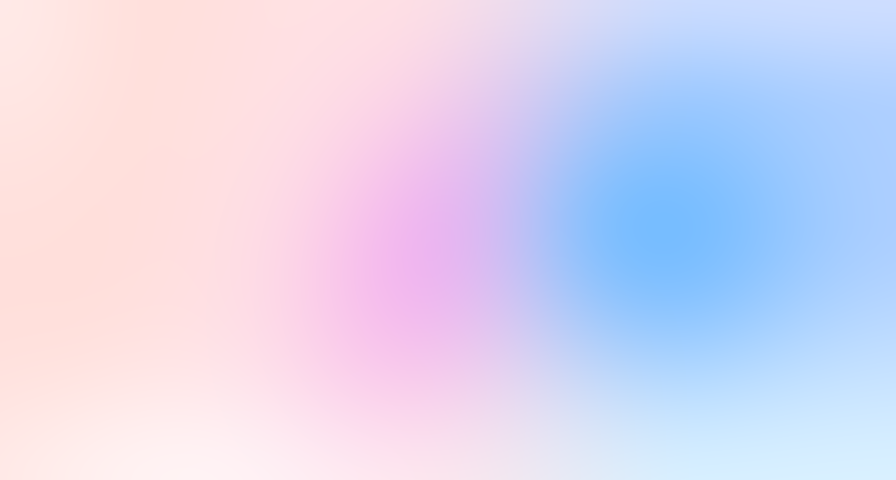
Give the GLSL for this background, as a Shadertoy shader.

```glsl
#define PEACH vec3(1.00, 0.872, 0.855)
#define BLUSH vec3(1.00, 0.885, 0.893)
#define MILK vec3(1.00, 0.965, 0.965)
#define PERIWINKLE vec3(0.69, 0.815, 1.00)
#define HAZE vec3(0.81, 0.87, 1.00)
#define ICE vec3(0.855, 0.945, 1.00)
#define PINK vec3(0.96, 0.685, 0.94)
#define AZURE vec3(0.465, 0.74, 1.00)
#define PINK_CENTER vec2(0.485, 0.48)
#define AZURE_CENTER vec2(0.74, 0.525)
#define PINK_TILT 0.11

// Soft elliptical falloff: 1 at the center, 1/e at the radius
float glow(vec2 p, vec2 center, vec2 radius) {
    vec2 d = (p - center) / radius;
    return exp(-dot(d, d));
}

// Warm side: peach to blush, paler at the bottom and the upper corner
vec3 warmSide(vec2 uv) {
    vec3 color = mix(PEACH, BLUSH, smoothstep(0.08, 0.32, uv.x + 0.12 * (0.5 - uv.y)));
    color = mix(color, MILK, 0.45 * glow(uv, vec2(0.0, 1.0), vec2(0.12, 0.35)));
    return mix(color, MILK, 0.9 * glow(uv, vec2(0.25, 0.0), vec2(0.30, 0.22)));
}

// Cool side: icy bottom, periwinkle middle, hazy top
vec3 coolSide(vec2 uv) {
    vec3 color = mix(ICE, PERIWINKLE, smoothstep(-0.05, 0.55, uv.y));
    return mix(color, HAZE, smoothstep(0.75, 1.02, uv.y));
}

void mainImage(out vec4 fragColor, in vec2 fragCoord) {
    vec2 uv = fragCoord / iResolution.xy;

    // Background blend
    vec3 color = mix(warmSide(uv), coolSide(uv), smoothstep(0.42, 0.80, uv.x));

    // Pink band, leaning right toward the top
    vec2 leaned = uv - vec2(PINK_TILT * (uv.y - PINK_CENTER.y), 0.0);
    color = mix(color, PINK, 0.88 * glow(leaned, PINK_CENTER, vec2(0.145, 0.34)));

    // Blue glow
    color = mix(color, AZURE, glow(uv, AZURE_CENTER, vec2(0.163, 0.275)));

    fragColor = vec4(color, 1.0);
}
```
